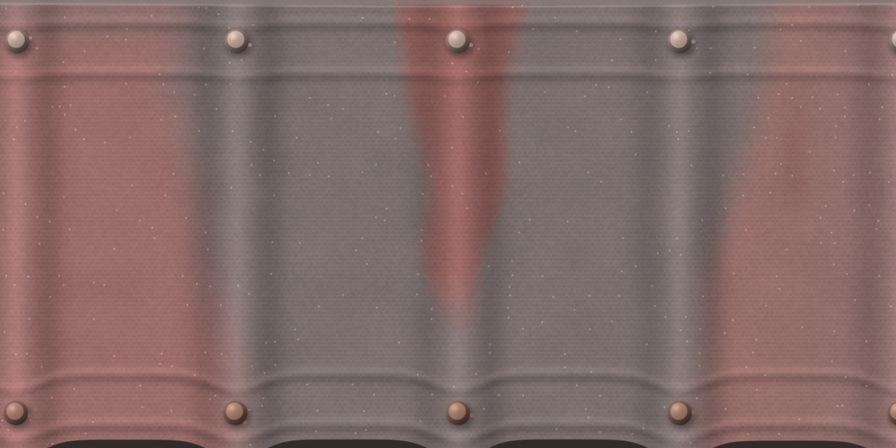
Reproduce this texture procedurally as a Shadertoy shader.

```glsl
// Weathered ribbed roof sheet: four bays with vertical ribs, pressed seams and two rows of screws.
// Faded red and grey paint is blended by soft masks, then shaded by the rib profile,
// embossed seams, a fine woven grain, pale specks and domed screw heads.

float hash(vec2 p) {
    vec3 q = fract(p.xyx * 0.1031);
    q += dot(q, q.yzx + 33.33);
    return fract((q.x + q.y) * q.z);
}

float noise(vec2 p) {
    vec2 i = floor(p), f = fract(p);
    f = f * f * (3.0 - 2.0 * f);
    return mix(mix(hash(i), hash(i + vec2(1, 0)), f.x),
               mix(hash(i + vec2(0, 1)), hash(i + vec2(1, 1)), f.x), f.y);
}

float bell(float x, float width) {
    x /= width;
    return exp(-x * x);
}

// Red where the paint survives: left bay, central wedge, right bay
vec3 paint(vec2 p) {
    float wobble = 0.05 * (noise(p * vec2(9, 5)) - 0.5);
    float x = p.x + wobble;
    float left = 1.0 - smoothstep(-0.06, 0.08, x - mix(0.51, 0.38, smoothstep(0.1, 0.95, p.y)));
    float halfWidth = 0.115 * sqrt(clamp((p.y - 0.22) / 0.7, 0.0, 1.1));
    float wedge = (1.0 - smoothstep(-0.025, 0.03, abs(x - 1.03) - halfWidth))
                * smoothstep(0.22, 0.42, p.y);
    float right = smoothstep(-0.05, 0.06, x - mix(1.55, 1.73, smoothstep(0.1, 1.0, p.y)));

    vec3 col = vec3(0.485, 0.435, 0.43);
    col = mix(col, vec3(0.60, 0.425, 0.415), left * (1.0 - 0.5 * smoothstep(0.86, 1.0, p.y)));
    col = mix(col, vec3(0.565, 0.37, 0.355), 0.95 * wedge);
    col = mix(col, mix(vec3(0.595, 0.435, 0.42), vec3(0.55, 0.43, 0.42),
                       smoothstep(1.65, 2.0, p.x)), right);
    // Darker stain in the right bay
    float stain = bell(p.x - 1.77, 0.035) * bell(p.y - 0.64, 0.13);
    return mix(col, vec3(0.53, 0.36, 0.35), 0.55 * stain);
}

// Embossed line: lit above, shaded below
float seam(float y) {
    return 0.10 * bell(y - 0.009, 0.010) - 0.14 * bell(y + 0.009, 0.011);
}

// Washer, shadow, offset head and a small tab
vec3 screw(vec3 col, vec2 q, float seed, float copper, float px) {
    col *= 1.0 - 0.4 * (1.0 - smoothstep(0.012, 0.042, length(q - vec2(0.005, -0.008))));
    float turn = mix(-0.9, 0.4, seed);
    vec2 axis = vec2(cos(turn), sin(turn));
    vec2 t = vec2(dot(q, axis), dot(q, vec2(-axis.y, axis.x)));
    float tab = length(vec2(t.x - clamp(t.x, 0.0, 0.031), t.y)) - 0.004;
    vec3 metal = mix(vec3(0.72, 0.63, 0.59), vec3(0.61, 0.46, 0.40), copper);
    col = mix(col, metal * 0.85, smoothstep(px, -px, tab));

    float washer = length(q) - 0.027;
    float light = dot(q, vec2(-0.6, 0.8)) / 0.027;
    col = mix(col, metal * (0.62 + 0.28 * light), smoothstep(px, -px, washer));

    vec2 h = q - vec2(-0.002, 0.004);
    float head = length(h) - 0.019;
    light = dot(h, vec2(-0.6, 0.8)) / 0.019;
    vec3 face = metal * (1.02 + 0.16 * light) + 0.14 * bell(length(h - vec2(-0.006, 0.007)), 0.008);
    return mix(col, face, smoothstep(px, -px, head));
}

void mainImage(out vec4 fragColor, in vec2 fragCoord) {
    vec2 p = fragCoord / iResolution.y;
    float px = 1.0 / iResolution.y;
    float pitch = 0.4935;
    float column = round((p.x - 0.035) / pitch);
    float d = p.x - 0.035 - column * pitch;
    float rib = bell(d, 0.075);
    float vary = hash(vec2(column, 7.0));

    // Rib profile: pale crest with dark flanks, the right one deeper
    vec3 col = paint(p);
    float shade = 1.0 + 0.12 * bell(d, 0.025)
                - 0.15 * bell(d - 0.072, 0.036)
                - (0.06 + 0.07 * vary) * bell(d + 0.07, 0.035);

    // Paired seams near both ends; the lower pair sags over the ribs
    for (int i = 0; i < 4; i++) {
        float level = (i < 2 ? 0.052 : 0.836) + 0.112 * float(i & 1);
        float sag = (i < 2 ? 0.036 : 0.008) * rib;
        shade += seam(p.y - level + sag) * (1.0 - 0.35 * rib);
    }

    // Woven grain, blotches and fine grit
    vec2 w = p / vec2(0.0115, 0.0085);
    w.x += 0.5 * mod(floor(w.y), 2.0);
    vec2 weave = cos(6.2832 * w);
    shade += 0.018 * weave.y + 0.012 * weave.x;
    shade += 0.05 * (noise(p * 14.0) - 0.5) + 0.06 * (noise(p * 170.0) - 0.5);
    col *= shade;

    // Scattered pale specks
    vec2 cell = floor(p / 0.025);
    vec2 spot = 0.2 + 0.6 * vec2(hash(cell + 3.0), hash(cell + 19.0));
    float speck = length(p - (cell + spot) * 0.025) - 0.0018;
    col += 0.16 * step(0.88, hash(cell + 41.0)) * smoothstep(px, -px, speck);

    // Upper lip and the dark gap under the wavy lower edge
    col = mix(col, vec3(0.54, 0.49, 0.48), 0.7 * smoothstep(0.986, 0.992, p.y));
    col += 0.08 * bell(p.y - 0.988 - 0.003 * cos(p.x * 3.0), 0.003);
    float gap = 0.008 + 0.012 * hash(vec2(floor((p.x - 0.035) / pitch), 2.0)) - 0.045 * rib;
    col = mix(col, vec3(0.20, 0.17, 0.16), smoothstep(px, -px, p.y - gap));

    // One screw on each rib in either row
    for (int row = 0; row < 2; row++) {
        float seed = hash(vec2(column, float(row) + 11.0));
        vec2 center = vec2(0.008 * (seed - 0.5), row == 0 ? 0.078 : 0.908);
        col = screw(col, vec2(d, p.y) - center, seed, row == 0 ? 1.0 : 0.15, px);
    }
    fragColor = vec4(col, 1.0);
}
```
